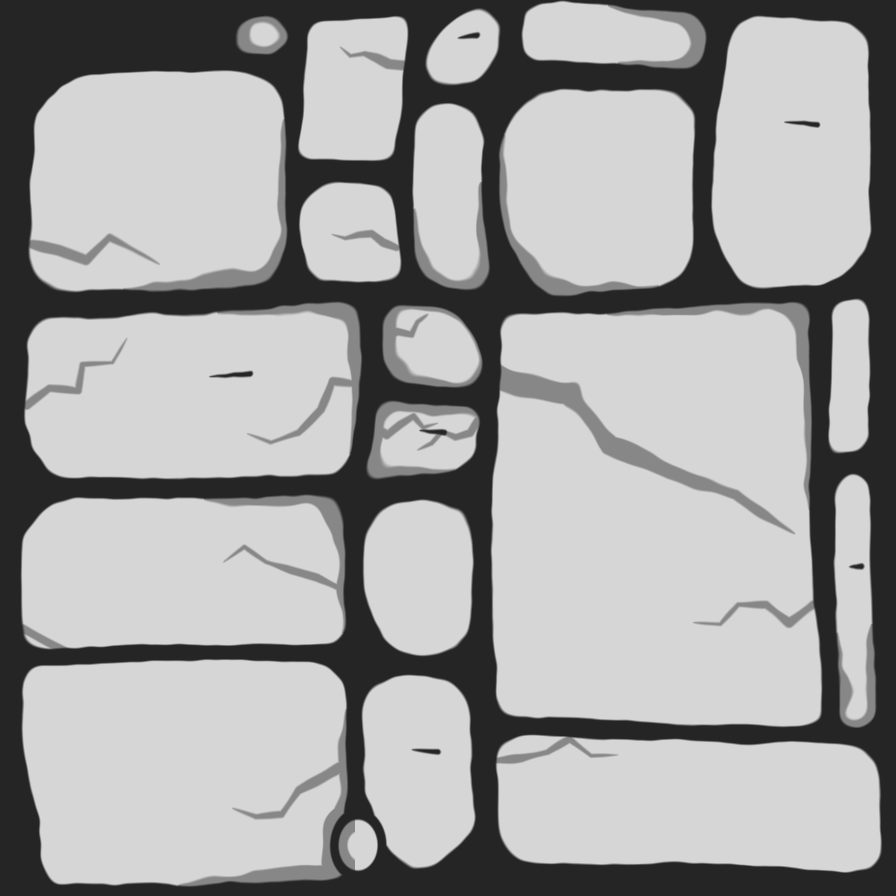
This texture is drawn by a Shadertoy shader. Its source:

```glsl
// Flat grey paving of irregular stones with dark joints, chipped edges and cracks.
#define JOINT 0.0075
#define CORNER_JITTER 0.0075
#define WARP 0.030
#define EDGE_WOBBLE 0.005
#define CHIP_WIDTH 0.013
#define CRACK_WIDTH 0.005
#define CRACK_SHARE 0.55
#define SOFTNESS 0.0016
#define STONE_GREY 0.84
#define CRACK_GREY 0.53
#define JOINT_GREY 0.147

// Binary tree of cuts: positive is a vertical cut, negative a horizontal one, 0 a stone.
const float CUTS[32] = float[32](
    0.0, -0.67, 0.545, 0.558, 0.405, -0.19, 0.325, 0.79,
    -0.467, -0.463, 0.0, 0.925, -0.93, 0.455, -0.91, 0.0,
    -0.27, 0.0, -0.255, -0.56, 0.0, 0.0, 0.0, -0.475,
    0.0, 0.25, -0.81, -0.893, 0.0, 0.0, 0.0, 0.0);
const int EMPTY_CELL = 50;

float hash(vec2 p) {
    vec3 q = fract(p.xyx * 0.1031);
    q += dot(q, q.yzx + 33.33);
    return fract((q.x + q.y) * q.z);
}

float noise(vec2 p) {
    vec2 i = floor(p), f = fract(p);
    f = f * f * (3.0 - 2.0 * f);
    return mix(mix(hash(i), hash(i + vec2(1, 0)), f.x),
               mix(hash(i + vec2(0, 1)), hash(i + vec2(1, 1)), f.x), f.y);
}

float smoothMax(float a, float b, float k) {
    float h = max(k - abs(a - b), 0.0) / k;
    return max(a, b) + h * h * k * 0.25;
}

// Corners run counter-clockwise from the lower left.
vec2 cornerSide(int k) { return vec2(k == 1 || k == 2, k >= 2); }

vec2 corner(int k, vec2 lo, vec2 hi, float id) {
    vec2 key = vec2(id, float(k) * 7.0);
    vec2 inset = JOINT + CORNER_JITTER * vec2(hash(key), hash(key + 3.0));
    return mix(lo + inset, hi - inset, cornerSide(k));
}

// Signed distance to a skewed, rounded quad with some corners cut off.
float stone(vec2 p, vec2 lo, vec2 hi, float id) {
    float narrow = min(hi.x - lo.x, hi.y - lo.y);
    float rounding = min(mix(0.012, 0.06, hash(vec2(id, 91.0))), 0.4 * narrow);
    float d = -1.0;
    for (int k = 0; k < 4; k++) {
        vec2 a = corner(k, lo, hi, id);
        vec2 along = normalize(corner((k + 1) % 4, lo, hi, id) - a);
        d = smoothMax(d, dot(p - a, vec2(along.y, -along.x)), rounding);
        vec2 key = vec2(id + 5.0, float(k) + 50.0);
        if (hash(key) > 0.65) {
            float bevel = min(0.035, 0.25 * narrow) * hash(key + 9.0);
            vec2 outward = normalize(cornerSide(k) * 2.0 - 1.0);
            d = smoothMax(d, dot(p - a, outward) + bevel, 0.5 * rounding);
        }
    }
    return d;
}

// Signed distance to a tapering zigzag stroke.
float crack(vec2 p, vec2 start, float angle, float len, float width, float jag, float seed) {
    float d = 1.0;
    for (int i = 0; i < 5; i++) {
        float turn = angle + jag * (hash(vec2(seed, float(i))) * 2.0 - 1.0);
        vec2 leg = len / 5.0 * vec2(cos(turn), sin(turn)), q = p - start;
        float t = clamp(dot(q, leg) / dot(leg, leg), 0.0, 1.0);
        float taper = sqrt(1.0 - (float(i) + t) / 5.0);
        d = min(d, length(q - leg * t) - width * taper);
        start += leg;
    }
    return d;
}

void mainImage(out vec4 fragColor, in vec2 fragCoord) {
    vec2 uv = fragCoord / iResolution.xy;
    float aa = max(SOFTNESS, 0.7 / iResolution.y);
    vec2 p = uv + WARP * (vec2(noise(uv * 5.0), noise(uv * 5.0 + 40.0)) - 0.5);

    // Descend the cuts to the cell that holds this point.
    vec2 lo = vec2(0.025, 0.012), hi = vec2(0.988, 0.995);
    int cell = 1;
    for (int level = 0; level < 5; level++) {
        float cut = CUTS[cell];
        if (cut == 0.0) break;
        int axis = cut > 0.0 ? 0 : 1;
        cut = abs(cut);
        bool beyond = p[axis] > cut;
        if (beyond) lo[axis] = cut; else hi[axis] = cut;
        cell = 2 * cell + int(beyond);
    }
    float id = float(cell);
    vec2 size = hi - lo;

    // Stone outline, and a pebble wedged in a joint.
    float wobble = EDGE_WOBBLE * (noise(uv * 24.0) - 0.5) + 0.002 * (noise(uv * 70.0) - 0.5);
    float d = cell == EMPTY_CELL ? 1.0 : stone(p, lo, hi, id) + wobble;
    float pebble = length((p - vec2(0.408, 0.057)) / vec2(0.8, 1.0)) - 0.027;
    d = min(max(d, 0.012 - pebble), pebble);

    // Worn grey band running out from one corner.
    float mark = 1.0;
    if (hash(vec2(id, 17.0)) < CRACK_SHARE) {
        vec2 worn = corner(int(4.0 * hash(vec2(id, 23.0))), lo, hi, id);
        float reach = 1.0 - length(p - worn) / (0.08 + 0.4 * min(size.x, size.y));
        float band = CHIP_WIDTH * sqrt(max(reach, 0.0)) * (0.5 + noise(uv * 35.0));
        mark = reach > 0.0 ? -d - band : 1.0;
    }

    // Cracks from the left and right edges; the largest stone gets one long break.
    float large = step(0.15, size.x * size.y);
    for (int k = 0; k < 2; k++) {
        vec2 key = vec2(id, float(k) * 31.0 + 60.0);
        float long1 = k == 0 ? large : 0.0;
        if (max(hash(key), 0.0) > CRACK_SHARE + long1 || min(size.x, size.y) < 0.09) continue;
        float height = mix(0.15 + 0.65 * hash(key + 2.0), 0.83, long1);
        vec2 start = vec2(k == 0 ? lo.x + 0.012 : hi.x - 0.012, mix(lo.y, hi.y, height));
        float angle = mix(1.2 * hash(key + 4.0) - 0.6, -0.55, long1) + float(k) * 3.14;
        float len = mix(min(0.15, 0.6 * size.x), 0.40, long1);
        float width = mix(CRACK_WIDTH, 0.013, long1) * (0.6 + 0.8 * noise(uv * 40.0));
        mark = min(mark, crack(p, start, angle, len, width, mix(0.9, 0.4, long1), id + float(k)));
    }

    // Small dark nicks.
    float nick = 1.0;
    if (hash(vec2(id, 77.0)) < 0.2)
        nick = crack(p, mix(lo, hi, vec2(0.65, 0.6)), 3.1, min(0.045, 0.2 * size.x), 0.003, 0.1, id);

    float grey = mix(CRACK_GREY, STONE_GREY, smoothstep(-aa, aa, mark));
    grey = mix(JOINT_GREY, grey, smoothstep(-aa, aa, nick));
    grey = mix(grey, JOINT_GREY, smoothstep(-aa, aa, d));
    fragColor = vec4(vec3(grey), 1.0);
}
```
